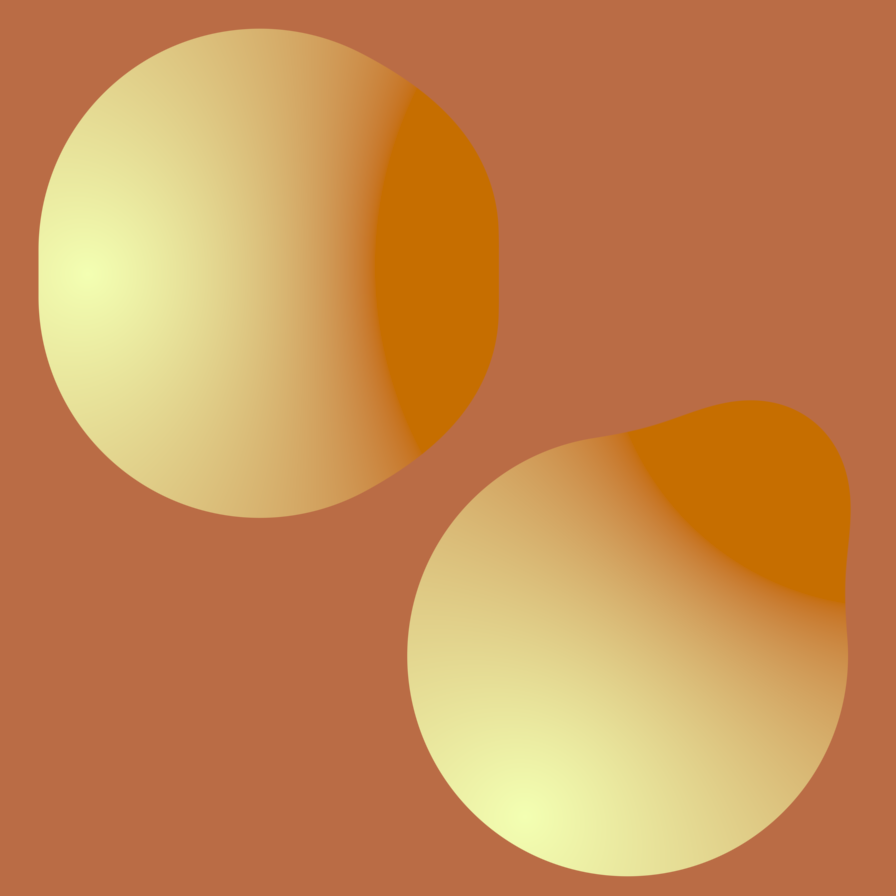
This background is drawn by a three.js fragment shader. Its source:

```glsl
#define BACKDROP vec3(0.73, 0.423, 0.27)
#define PALE vec3(0.953, 1.0, 0.698)
#define AMBER vec3(0.776, 0.431, 0.0)
#define GAMMA 2.2
#define EASE 0.25
#define EDGE 0.001

varying vec2 vUv;

// Distance to an upright capsule; a zero half height gives a circle.
float capsule(vec2 p, vec2 center, float halfHeight, float radius) {
  vec2 q = p - center;
  q.y -= clamp(q.y, -halfHeight, halfHeight);
  return length(q) - radius;
}

// Union with a rounded joint of the given width.
float smoothUnion(float a, float b, float width) {
  float h = max(width - abs(a - b), 0.0) / width;
  return min(a, b) - 0.25 * width * h * h;
}

// Two-pole gradient, blended in linear light; amber is solid below the cutoff.
vec3 poleGradient(vec2 p, vec2 palePole, vec2 amberPole, float cutoff) {
  float toPale = distance(p, palePole);
  float toAmber = distance(p, amberPole);
  float share = toAmber / (toAmber + toPale);
  float t = clamp((share - cutoff) / (1.0 - cutoff), 0.0, 1.0);
  t += EASE * t * (1.0 - t);
  vec3 light = mix(pow(AMBER, vec3(GAMMA)), pow(PALE, vec3(GAMMA)), t);
  return pow(light, vec3(1.0 / GAMMA));
}

vec3 paint(vec3 base, vec3 fill, float dist) {
  return mix(fill, base, smoothstep(-EDGE, EDGE, dist));
}

void main() {
  vec2 p = vUv;
  vec3 color = BACKDROP;

  // Upper left blob
  float upperBody = capsule(p, vec2(0.290, 0.695), 0.026, 0.247);
  float upperBulge = capsule(p, vec2(0.401, 0.696), 0.0475, 0.150);
  float upperBlob = smoothUnion(upperBody, upperBulge, 0.047);
  vec3 upperFill = poleGradient(p, vec2(0.098, 0.694), vec2(0.605, 0.700), 0.367);
  color = paint(color, upperFill, upperBlob);

  // Lower right blob
  float lowerBody = capsule(p, vec2(0.7005, 0.268), 0.0, 0.246);
  float lowerBulge = capsule(p, vec2(0.844, 0.4505), 0.0, 0.1016);
  float lowerBlob = smoothUnion(lowerBody, lowerBulge, 0.091);
  vec3 lowerFill = poleGradient(p, vec2(0.586, 0.0885), vec2(0.906, 0.522), 0.316);
  color = paint(color, lowerFill, lowerBlob);

  gl_FragColor = vec4(color, 1.0);
}
```
